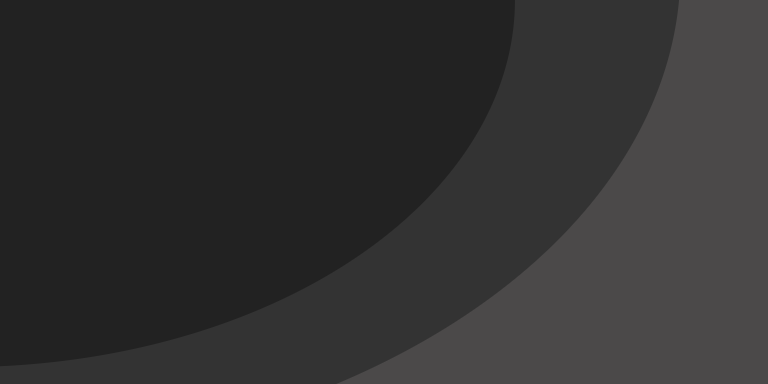
This background is drawn by a Shadertoy shader. Its source:

```glsl
// Two large flat ellipses overlap from the upper left over a warm grey field.
// Each is an implicit ellipse turned into an approximate distance,
// which gives a smooth edge one pixel wide at any canvas size.

// Approximate signed distance to an ellipse, negative inside
float ellipseDistance(vec2 p, vec2 center, vec2 radii) {
    vec2 q = (p - center) / radii;
    float k = length(q);
    return k * (k - 1.0) / max(length(q / radii), 1e-4);
}

// Coverage of the inside of a shape
float fill(float dist, float pixel) {
    return clamp(0.5 - dist / pixel, 0.0, 1.0);
}

void mainImage(out vec4 fragColor, in vec2 fragCoord) {
    // The canvas height is one unit
    vec2 p = fragCoord / iResolution.y;
    float pixel = 1.0 / iResolution.y;

    // Warm grey field
    vec3 color = vec3(0.294, 0.286, 0.286);

    // Outer band
    float outer = ellipseDistance(p, vec2(-0.156, 1.078), vec2(1.928, 1.276));
    color = mix(color, vec3(0.2), fill(outer, pixel));

    // Dark core
    float core = ellipseDistance(p, vec2(-0.099, 1.0), vec2(1.440, 0.956));
    color = mix(color, vec3(0.133), fill(core, pixel));

    fragColor = vec4(color, 1.0);
}
```
